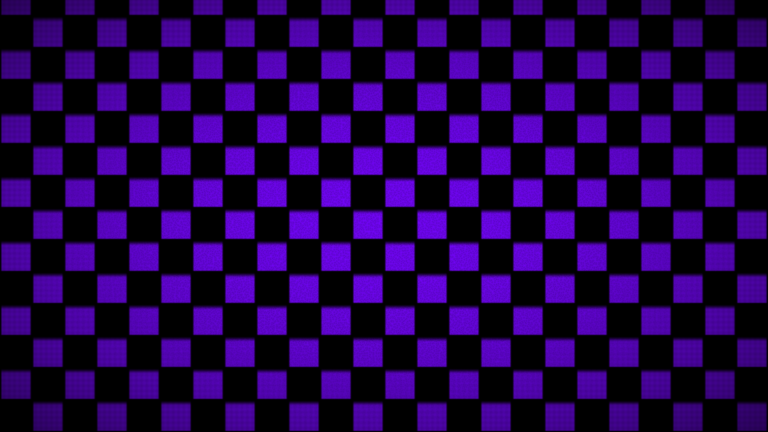
Give the GLSL for this pattern, as a WebGL 2 fragment shader.

```glsl
#version 300 es
precision highp float;
// Violet and black checkerboard with recessed, grainy squares and a dark vignette.

#define ROWS 13.5          // squares down the canvas; the top row is cut in half
#define VIOLET vec3(0.415, 0.020, 0.900)
#define TOP_SHADOW 0.20    // shadow widths, in squares
#define SIDE_SHADOW 0.085
#define BASE_SHADOW 0.07
#define VIGNETTE 0.32
#define GRAIN_SCALE 15.0   // grains per square
#define GRAIN_DEPTH 0.16
#define WEAVE_DEPTH 0.035

uniform vec2 u_resolution;
out vec4 outColor;

vec2 hash22(vec2 p) {
    vec3 q = fract(p.xyx * vec3(0.1031, 0.1030, 0.0973));
    q += dot(q, q.yzx + 33.33);
    return fract((q.xx + q.yz) * q.zy);
}

// Distance to the nearest scattered point.
float cellular(vec2 p) {
    vec2 id = floor(p), f = fract(p);
    float nearest = 2.0;
    for (int y = -1; y <= 1; y++) {
        for (int x = -1; x <= 1; x++) {
            vec2 cell = vec2(x, y);
            vec2 offset = cell + hash22(id + cell) - f;
            nearest = min(nearest, dot(offset, offset));
        }
    }
    return sqrt(nearest);
}

// Shade of a recessed square: deep at the top, thin on the other sides.
float recess(vec2 f) {
    float sides = smoothstep(0.0, SIDE_SHADOW, min(f.x, 1.0 - f.x));
    float base = smoothstep(0.0, BASE_SHADOW, f.y);
    float top = smoothstep(0.0, TOP_SHADOW, 1.0 - f.y);
    return sides * base * top;
}

void main() {
    vec2 uv = gl_FragCoord.xy / u_resolution;
    vec2 p = gl_FragCoord.xy / u_resolution.y * ROWS;
    vec2 id = floor(p);

    // Checker: the lower left square is black.
    float violet = mod(id.x + id.y, 2.0);
    float shade = violet * recess(fract(p));

    // Vignette over the whole canvas.
    vec2 fromCenter = uv * 2.0 - 1.0;
    float radius2 = dot(fromCenter, fromCenter);
    float light = 1.0 - VIGNETTE * radius2;

    // Speckle in the middle gives way to a fine weave at the rim.
    float grain = (cellular(p * GRAIN_SCALE) - 0.5) * GRAIN_DEPTH;
    float weave = (sin(p.x * 38.0) + sin(p.y * 38.0)) * WEAVE_DEPTH;
    float rim = smoothstep(0.2, 1.2, radius2);
    float surface = 1.0 + mix(grain, weave, rim);

    outColor = vec4(VIOLET * shade * light * surface, 1.0);
}
```
